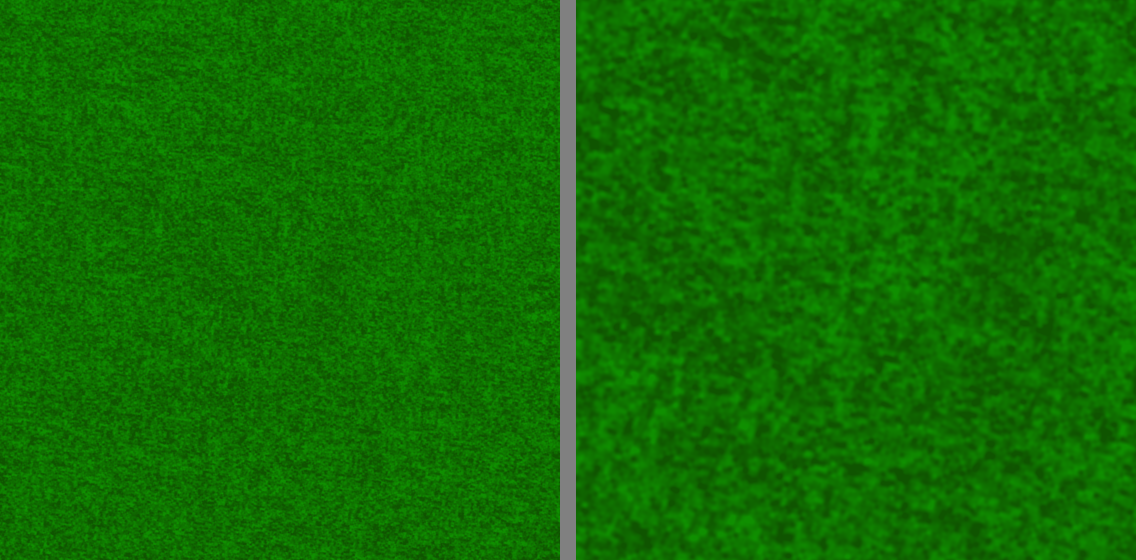
Left, the full canvas; right, a detail of the centre.
Write a WebGL 1 fragment shader that draws this texture.

```glsl
precision highp float;

// Green felt: crisp fibre grain with faint woven streaks and broad clouds.
// Layers of value noise, stretched and turned to suit each fibre direction,
// are summed into one shade that drives the green channel.

uniform vec2 u_resolution;

const vec3 FELT_BASE = vec3(0.06, 0.434, 0.0);
const float GREEN_MIN = 0.33;
const float GREEN_MAX = 0.56;

// Sine-free hash of a lattice point to 0..1
float hash(vec2 cell) {
  vec3 p = fract(cell.xyx * 0.1031);
  p += dot(p, p.yzx + 33.33);
  return fract((p.x + p.y) * p.z);
}

// Smooth value noise, centred on zero
float valueNoise(vec2 p, vec2 seed) {
  vec2 cell = floor(p);
  vec2 f = fract(p);
  f = f * f * (3.0 - 2.0 * f);
  cell += seed;
  float low = mix(hash(cell), hash(cell + vec2(1.0, 0.0)), f.x);
  float high = mix(hash(cell + vec2(0.0, 1.0)), hash(cell + vec2(1.0, 1.0)), f.x);
  return mix(low, high, f.y) - 0.5;
}

vec2 rotate(vec2 p, float angle) {
  float c = cos(angle);
  float s = sin(angle);
  return vec2(c * p.x - s * p.y, s * p.x + c * p.y);
}

// Noise with its own frequency along each turned axis
float fibres(vec2 uv, float angle, vec2 frequency, vec2 seed) {
  return valueNoise(rotate(uv, angle) * frequency, seed);
}

// Short tangled fibres: a slightly flattened main grain and a finer one over it
float grain(vec2 uv) {
  float coarse = fibres(uv, 0.12, vec2(195.0, 260.0), vec2(17.0, 401.0));
  float fine = fibres(uv, 0.45, vec2(350.0), vec2(233.0, 91.0));
  return 0.19 * coarse + 0.12 * fine;
}

// Tilted cross streaks and upright streaks, each stronger in its own patches
float weave(vec2 uv) {
  float weft = fibres(uv, 0.16, vec2(38.0, 145.0), vec2(311.0, 57.0));
  float warp = fibres(uv, 0.02, vec2(135.0, 42.0), vec2(83.0, 149.0));
  float patches = valueNoise(uv * 14.0, vec2(29.0, 271.0));
  return 0.115 * mix(weft, warp, smoothstep(-0.5, 0.6, patches));
}

// Broad, faint changes of shade
float clouds(vec2 uv) {
  float broad = fibres(uv, 0.3, vec2(5.0, 6.0), vec2(61.0, 13.0));
  float small = fibres(uv, 0.5, vec2(19.0, 25.0), vec2(113.0, 37.0));
  return 0.02 * broad + 0.03 * small;
}

void main() {
  vec2 uv = gl_FragCoord.xy / min(u_resolution.x, u_resolution.y);
  float shade = grain(uv) + weave(uv) + clouds(uv);
  vec3 color = FELT_BASE;
  color.g = clamp(color.g + shade, GREEN_MIN, GREEN_MAX);
  gl_FragColor = vec4(color, 1.0);
}
```
